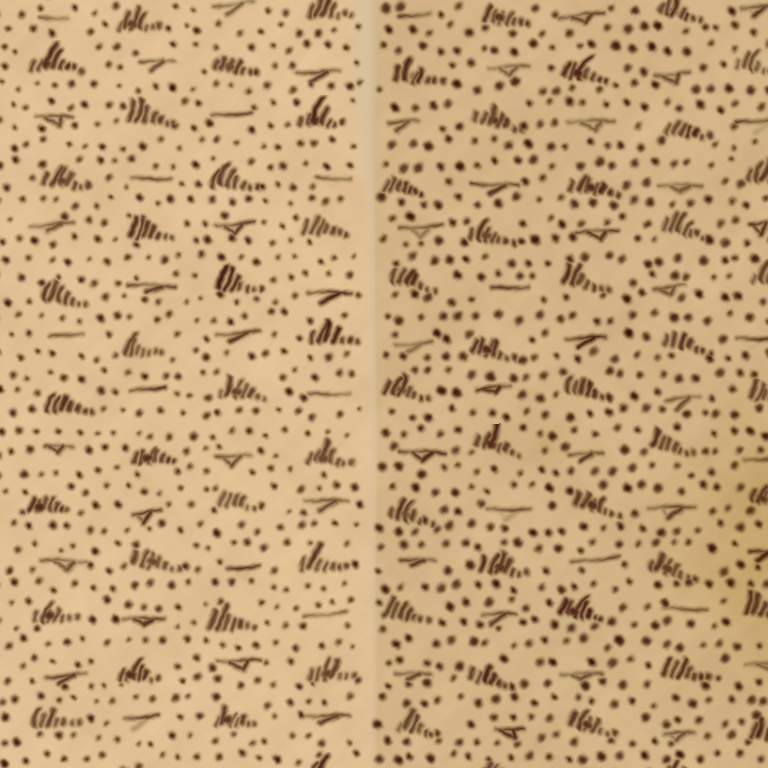
Write a WebGL 1 fragment shader that draws this pattern.

```glsl
precision highp float;
// Two aged paper leaves stippled with ink dots, leaning grass tufts and hooked dashes.
uniform vec2 u_resolution;

const vec2 MARK_SIZE = vec2(0.115, 0.0714);
const vec2 MARK_ORIGIN = vec2(0.48, 0.02);

vec2 hash2(vec2 p) {
  return fract(sin(vec2(dot(p, vec2(127.1, 311.7)), dot(p, vec2(269.5, 183.3)))) * 43758.5);
}

float waves(vec2 p) {
  return (sin(p.x + 1.7 * sin(p.y * 0.8)) + sin(p.y * 1.3 + 2.1 * sin(p.x * 0.7))
        + 0.6 * sin(p.x * 2.3 - p.y * 1.9)) / 2.6;
}

// Ink edge that bleeds a little into the paper.
float soft(float d) { return pow(1.0 - smoothstep(-0.0038, 0.0066, d), 1.5); }

float segment(vec2 p, vec2 a, vec2 b) {
  vec2 ab = b - a;
  return length(p - a - ab * clamp(dot(p - a, ab) / dot(ab, ab), 0.0, 1.0));
}

vec2 markCell(vec2 p) { return floor((p - MARK_ORIGIN) / MARK_SIZE); }

vec2 markCentre(vec2 cell) {
  return MARK_ORIGIN + (cell + 0.5 + vec2(0.22, 0.34) * (hash2(cell + 7.0) - 0.5)) * MARK_SIZE;
}

// Tufts and dashes alternate like a checkerboard.
bool isTuft(vec2 cell) { return mod(cell.x + cell.y, 2.0) < 0.5; }

// Slanted uneven strokes that shrink rightward into a trail of dots.
float tuft(vec2 q, vec2 seed) {
  float ink = 0.0;
  vec2 shape = hash2(seed + 31.0);
  for (int i = 0; i < 7; i++) {
    float k = float(i);
    vec2 r = hash2(seed * 9.0 + k), s = hash2(seed * 5.0 + k + 40.0);
    float tall = 0.027 * exp(-0.33 * abs(k - 0.3 - 2.0 * shape.x)) * (0.4 + 0.75 * r.x);
    tall *= 1.0 - smoothstep(2.5, 5.0, k) * 0.85;
    vec2 foot = vec2(-0.028 + k * (0.0080 + 0.0022 * shape.y) + 0.003 * (s.x - 0.5), -0.010 + 0.006 * (r.y - 0.4));
    vec2 tip = foot + vec2((0.2 + 0.4 * s.y) * tall, tall + 0.001);
    vec2 bent = q + vec2(40.0 * (q.y - foot.y) * (tip.y - q.y) * (s.x - 0.4), 0.0);
    float d = segment(bent, foot, tip) - mix(0.0016, 0.0033, r.y) - 0.0008 * shape.y;
    ink = max(ink, soft(d) * mix(0.75, 1.0, r.x));
  }
  // Some tufts carry a blot at the root.
  float blot = length((q - vec2(-0.016 + 0.014 * shape.y, -0.004)) * vec2(0.7, 1.0)) - 0.0055;
  return max(ink, soft(blot) * smoothstep(0.35, 0.75, shape.x) * 0.92);
}

// A thin broken bar, usually with a lopsided hook hanging below.
float dashMark(vec2 q, vec2 seed) {
  vec2 r = hash2(seed + 53.0), s = hash2(seed + 71.0);
  float reach = mix(0.016, 0.031, r.x);
  vec2 low = vec2(0.018 * (s.x - 0.6), -0.006 - 0.008 * s.y);
  vec2 right = vec2(0.004 + 0.010 * r.x, 0.0);
  q.y += 0.001 * sin(q.x * 110.0 + 6.0 * r.y);
  float bar = soft(segment(q, vec2(-reach, 0.0), vec2(reach, 0.002)) - 0.0018);
  bar *= 0.82 + 0.18 * sin(q.x * 90.0 + 20.0 * s.x);
  float hook = soft(segment(q, low, right) - 0.0028);
  float back = soft(segment(q, vec2(-0.012, -0.001), low) - 0.0020) * smoothstep(0.2, 0.5, s.x);
  return max(bar, max(hook, back) * smoothstep(0.15, 0.4, r.y));
}

float marks(vec2 p, float rightLeaf) {
  vec2 cell = markCell(p);
  vec2 q = p - markCentre(cell);
  vec2 r = hash2(cell + 17.0);
  if (isTuft(cell)) {
    q.y += q.x * (mix(0.0, 0.15, rightLeaf) + 0.2 * (r.x - 0.4));
    return tuft(q, cell) * mix(0.82, 1.0, r.y);
  }
  q.y += q.x * 0.2 * (r.x - 0.5);
  return dashMark(q, cell) * mix(0.65, 1.0, r.y);
}

// Jittered staggered dots, left out where a mark stands.
float stipple(vec2 p) {
  float ink = 0.0;
  vec2 base = floor(p * 40.0);
  for (int j = -1; j <= 1; j++) {
    for (int i = -1; i <= 1; i++) {
      vec2 id = base + vec2(float(i), float(j));
      vec2 r = hash2(id), s = hash2(id + 91.0);
      vec2 c = (id + 0.5 + vec2(0.5 * mod(id.y, 2.0), 0.0) + 0.55 * (r - 0.5)) / 40.0;
      vec2 cell = markCell(c);
      vec2 room = isTuft(cell) ? vec2(0.041, 0.021) : vec2(0.033, 0.013);
      float free = step(1.0, length((c - markCentre(cell)) / room)) * step(0.011, abs(c.x - 0.48));
      float radius = mix(0.0018, 0.0043, s.x) + 0.0010 * step(0.48, c.x) + 0.0006 * waves(c * 25.0);
      vec2 q = p - c;
      q.y += 0.5 * q.x * (s.y - 0.5);
      ink = max(ink, soft(length(q) - radius) * free * mix(0.75, 1.0, s.y));
    }
  }
  return ink;
}

void main() {
  vec2 p = gl_FragCoord.xy / u_resolution;
  float seam = 0.482 - 0.010 * smoothstep(0.5, 1.0, p.y) + 0.0015 * waves(p * 17.0);
  float rightLeaf = smoothstep(seam - 0.003, seam + 0.012, p.x);

  // Paper: warm left leaf, duller right leaf, mottling and an ochre stain.
  vec3 paper = mix(vec3(0.882, 0.750, 0.580), vec3(0.832, 0.707, 0.532), rightLeaf);
  paper += 0.014 * waves(p * 23.0) + 0.010 * waves(p.yx * 71.0) + 0.006 * waves(p * 190.0);
  vec2 fromStain = (p - vec2(0.99, 0.29)) * vec2(9.0, 6.0);
  float stain = exp(-dot(fromStain, fromStain)) + 0.5 * exp(-1500.0 * dot(p - vec2(0.71, 0.42), p - vec2(0.71, 0.42)));
  paper -= vec3(0.07, 0.08, 0.13) * stain * (0.8 + 0.3 * waves(p * 40.0));

  // Pale fold, wider at the top.
  float foldWidth = mix(0.005, 0.013, smoothstep(0.65, 0.95, p.y));
  float fold = 1.0 - smoothstep(foldWidth * 0.3, foldWidth * 1.4, abs(p.x - seam - 0.003));
  paper = mix(paper, vec3(0.845, 0.760, 0.62), fold * mix(0.35, 0.85, p.y));

  // Ink, with a slight wobble of the hand; thin ink stays olive, thick ink turns red-brown.
  vec2 drawn = p + 0.0008 * vec2(waves(p * 310.0), waves(p.yx * 290.0 + 4.0));
  float ink = max(stipple(drawn), marks(drawn, rightLeaf));
  ink *= 0.95 + 0.05 * waves(p * 150.0);
  vec3 cover = pow(vec3(ink), vec3(1.0, 1.16, 1.0));
  gl_FragColor = vec4(mix(paper, vec3(0.24, 0.05, 0.03), cover), 1.0);
}
```
